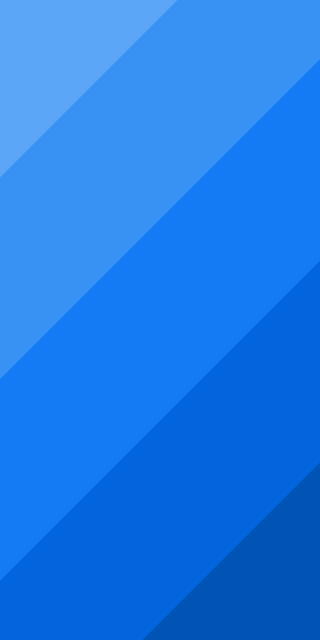
A WebGL 2 fragment shader for this background:

```glsl
#version 300 es
precision highp float;
// Five flat diagonal bands of blue, from pale at upper left to deep at lower right.

#define BAND_WIDTH 0.6302  // band spacing along x, in canvas widths
#define BAND_COUNT 5
#define PALE  vec3(0.355, 0.652, 0.965)
#define LIGHT vec3(0.220, 0.571, 0.952)
#define MID   vec3(0.078, 0.484, 0.957)
#define DARK  vec3(0.008, 0.396, 0.867)
#define DEEP  vec3(0.000, 0.329, 0.714)

uniform vec2 u_resolution;
out vec4 fragColor;

void main() {
    // Centred coordinates in canvas widths
    vec2 p = (gl_FragCoord.xy - 0.5 * u_resolution) / u_resolution.x;

    // Grows toward the lower right, constant along each 45 degree edge
    float diagonal = p.x - p.y;
    float pixel = sqrt(2.0) / u_resolution.x;

    // Lay each darker band over the previous one with a one-pixel soft edge
    vec3 bands[BAND_COUNT] = vec3[](PALE, LIGHT, MID, DARK, DEEP);
    vec3 color = bands[0];
    for (int i = 1; i < BAND_COUNT; i++) {
        float edge = (float(i) - 0.5 * float(BAND_COUNT)) * BAND_WIDTH;
        float coverage = clamp((diagonal - edge) / pixel + 0.5, 0.0, 1.0);
        color = mix(color, bands[i], coverage);
    }

    fragColor = vec4(color, 1.0);
}
```
